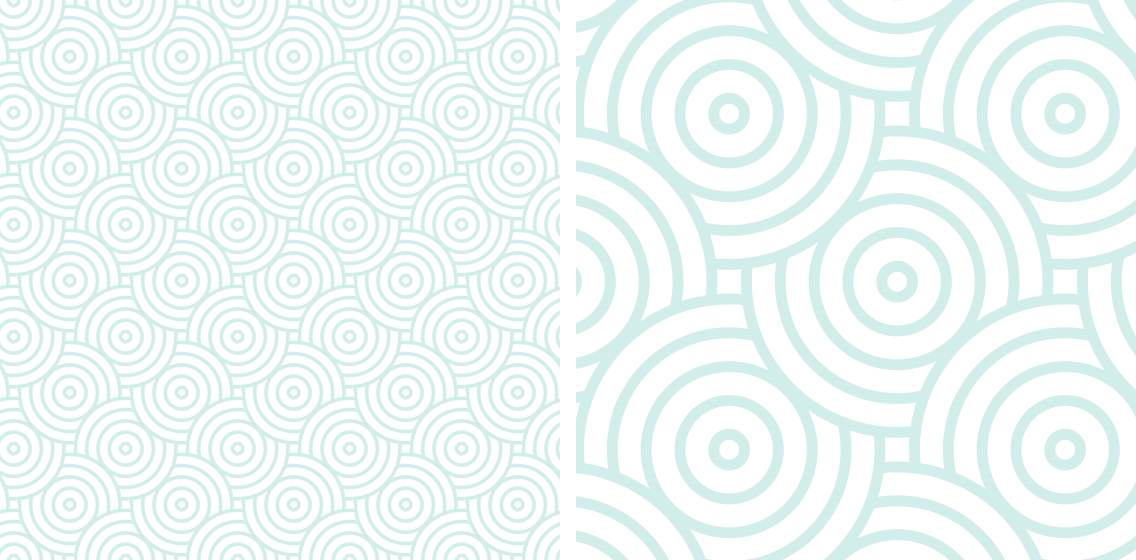
Left: the whole. Right: its middle third, enlarged.
Give the GLSL for this pattern, as a WebGL 2 fragment shader.

```glsl
#version 300 es
precision highp float;
// Interlaced discs of concentric rings on a centred square lattice.
// Two disc grids, half a cell apart, weave: one grid lies on top along the
// falling diagonals, the other along the rising ones. Whole repeats tile.

uniform vec2 u_resolution;
out vec4 fragColor;

// Lengths below are in cells; one cell holds two discs.
const float REPEATS = 5.0;
const vec2 GRID_ORIGIN = vec2(0.1225, 0.995);
const float RING_COUNT = 5.0;
const float FIRST_RING = 0.0458;
const float RING_SPACING = 0.1007;
const float LINE_WIDTH = 0.0325;
const float DISC_RADIUS =
    FIRST_RING + (RING_COUNT - 1.0) * RING_SPACING + 0.5 * LINE_WIDTH;

const vec3 PAPER = vec3(1.0);
const vec3 MINT = vec3(0.825, 0.932, 0.918);

// Offset from the nearest centre of a unit grid
vec2 nearestOffset(vec2 p, vec2 origin) {
    return fract(p - origin + 0.5) - 0.5;
}

// Antialiased coverage of a signed distance
float coverage(float dist, float pixel) {
    return clamp(0.5 - dist / pixel, 0.0, 1.0);
}

// Ink of the ring nearest to a given radius
float ringInk(float radius, float pixel) {
    float index = clamp(round((radius - FIRST_RING) / RING_SPACING),
                        0.0, RING_COUNT - 1.0);
    float middle = FIRST_RING + index * RING_SPACING;
    return coverage(abs(radius - middle) - 0.5 * LINE_WIDTH, pixel);
}

// Lays an opaque ringed disc over the ink below it
float layDisc(float inkBelow, vec2 offset, float pixel) {
    float radius = length(offset);
    // Inside the rim the disc is opaque; only its outer edge is blended
    float ink = radius > DISC_RADIUS - 0.5 * LINE_WIDTH
        ? 1.0 : ringInk(radius, pixel);
    return mix(inkBelow, ink, coverage(radius - DISC_RADIUS, pixel));
}

void main() {
    vec2 p = gl_FragCoord.xy / u_resolution * REPEATS;
    float pixel = REPEATS / min(u_resolution.x, u_resolution.y);

    vec2 a = nearestOffset(p, GRID_ORIGIN);
    vec2 b = nearestOffset(p, GRID_ORIGIN + 0.5);

    // The diagonal joining both centres decides which disc is on top
    vec2 link = a - b;
    bool aOnTop = link.x * link.y < 0.0;
    vec2 lower = aOnTop ? b : a;
    vec2 upper = aOnTop ? a : b;

    float ink = layDisc(0.0, lower, pixel);
    ink = layDisc(ink, upper, pixel);

    fragColor = vec4(mix(PAPER, MINT, ink), 1.0);
}
```
